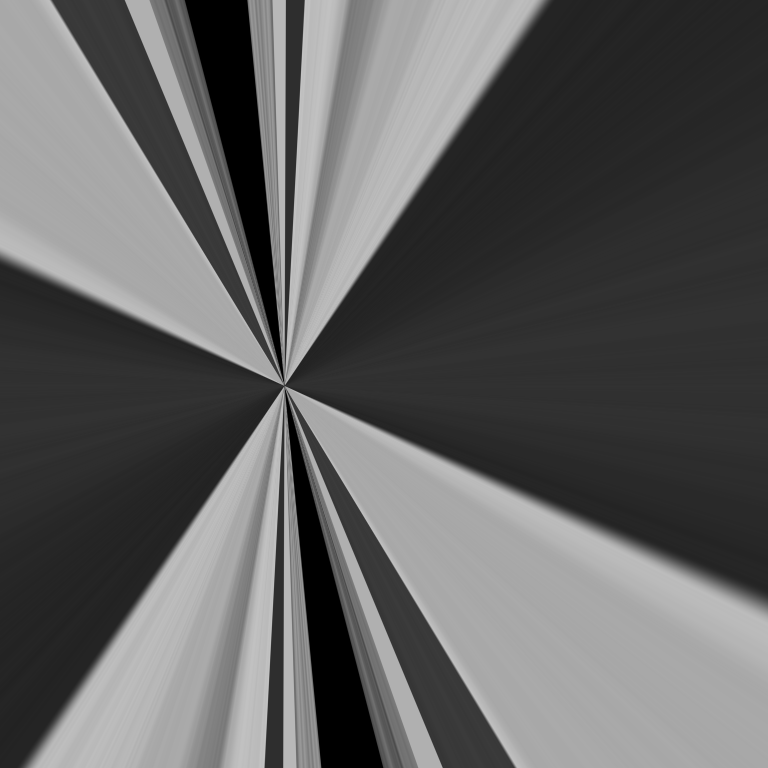
Give the GLSL for this background, as a Shadertoy shader.

```glsl
float hash(float n) {
    n = fract(n * 0.1031);
    n *= n + 33.33;
    return fract(n * (n + n));
}

float noise(float x) {
    float cell = floor(x);
    return mix(hash(cell), hash(cell + 1.0), smoothstep(0.0, 1.0, x - cell));
}

// Smooth step centred on an edge, never thinner than a pixel
float edge(float angle, float at, float softness, float pixel) {
    float w = max(softness, pixel);
    return smoothstep(at - w, at + w, angle);
}

// Shade of a ray, for angles of 100 to 280 degrees
float rayShade(float a, float pixel) {
    float fine = noise(a * 3.5) - 0.5;
    float broad = noise(a * 0.7) - 0.5;
    float streak = (0.6 * fine + broad) * (1.0 - smoothstep(0.5, 4.0, pixel));

    // Gradients inside the wide sectors
    float leftLight = 0.66 + 0.1 * (1.0 - smoothstep(121.0, 123.5, a))
                    + 0.075 * smoothstep(147.0, 153.0, a) + 0.012 * streak;
    float night = 0.14 + 0.05 * smoothstep(155.0, 177.0, a)
                * (1.0 - smoothstep(190.0, 224.0, a)) + 0.01 * streak;
    float rightLight = mix(0.73, 0.66, smoothstep(241.0, 254.0, a))
                     - 0.19 * smoothstep(253.0, 260.0, a) + 0.04 * streak;
    float paleFold = mix(0.65, 0.76, smoothstep(260.5, 264.0, a)) + 0.05 * streak;
    float grayStripes = 0.44 + 0.22 * streak;

    // Sectors in order of angle, from black round to black
    float shade = 0.0;
    shade = mix(shade, grayStripes - 0.04, edge(a, 104.5, 0.08, pixel));
    shade = mix(shade, 0.50 + 0.1 * streak, edge(a, 107.3, 0.3, pixel));
    shade = mix(shade, 0.69, edge(a, 109.3, 0.08, pixel));
    shade = mix(shade, 0.22 + 0.02 * streak, edge(a, 112.5, 0.08, pixel));
    shade = mix(shade, leftLight, edge(a, 121.2, 0.25, pixel));
    shade = mix(shade, night, edge(a, 155.4, 1.8, pixel));
    shade = mix(shade, rightLight, edge(a, 236.0, 1.2, pixel));
    shade = mix(shade, paleFold, edge(a, 260.6, 0.5, pixel));
    shade = mix(shade, 0.18, edge(a, 267.0, 0.12, pixel));
    shade = mix(shade, 0.72, edge(a, 269.8, 0.08, pixel));
    shade = mix(shade, grayStripes + 0.03, edge(a, 271.8, 0.08, pixel));
    return mix(shade, 0.0, edge(a, 275.5, 0.08, pixel));
}

void mainImage(out vec4 fragColor, in vec2 fragCoord) {
    vec2 p = fragCoord / iResolution.xy - vec2(0.3705, 0.4975);

    // Opposite rays share an angle; the seam lies inside the black sector
    float angle = mod(degrees(atan(p.y, p.x)) - 100.0, 180.0) + 100.0;
    float pixel = degrees(0.7 / (max(length(p), 0.001) * iResolution.y));

    fragColor = vec4(vec3(rayShade(angle, pixel)), 1.0);
}
```
